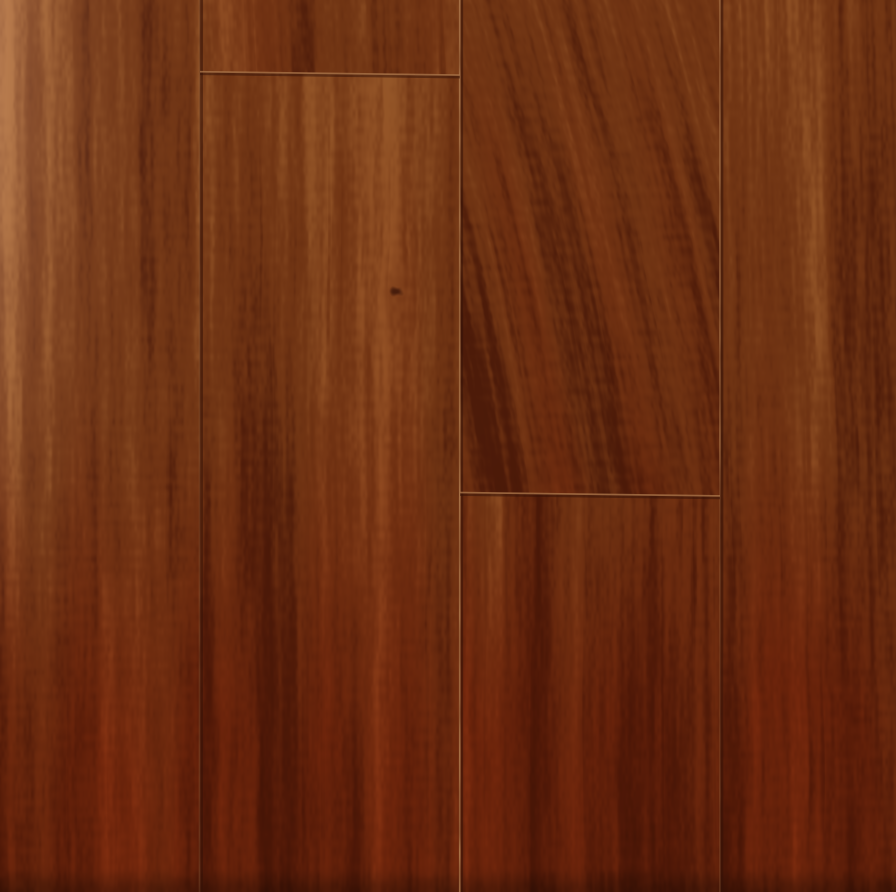
Give the GLSL for this texture, as a WebGL 2 fragment shader.

```glsl
#version 300 es
precision highp float;
// Polished reddish hardwood floor: four upright columns of boards with staggered ends.
// Stretched value noise makes the grain; thin lit seams, a knot and a soft
// sheen falling from upper left to a deep red foot finish the surface.
#define PLANK_WIDTH 0.2904
#define FIRST_SEAM 0.2227
#define BOARD_LENGTH 1.5
#define FIRST_JOINT 1.384
#define JOINT_STEP 0.468
#define SEAM_WIDTH 0.0019
#define GRAIN_CONTRAST 1.0
#define SLANT 0.17
#define KNOT vec2(0.443, 0.673)

uniform vec2 u_resolution;
out vec4 outColor;

const vec3 DARK_WOOD = vec3(0.30, 0.105, 0.035);
const vec3 MID_WOOD = vec3(0.44, 0.205, 0.075);
const vec3 LIGHT_WOOD = vec3(0.58, 0.335, 0.155);
const vec3 RED_WOOD = vec3(0.41, 0.115, 0.03);
const vec3 SEAM_LIGHT = vec3(0.66, 0.45, 0.28);
const vec3 SEAM_DARK = vec3(0.20, 0.065, 0.025);

float hash(vec2 p) {
    return fract(sin(dot(p, vec2(127.1, 311.7))) * 43758.5453);
}

float noise(vec2 p) {
    vec2 i = floor(p), f = fract(p);
    f = f * f * (3.0 - 2.0 * f);
    return mix(mix(hash(i), hash(i + vec2(1, 0)), f.x),
               mix(hash(i + vec2(0, 1)), hash(i + vec2(1, 1)), f.x), f.y);
}

// Noise centred on zero
float wave(vec2 p) { return noise(p) - 0.5; }

// Coverage of a line at distance d, smoothed over one pixel
float line(float d, float width, float px) {
    return clamp((0.5 * width - abs(d)) / px + 0.5, 0.0, 1.0);
}

// Wood tone around zero: broad bands, streaks, fibres, pores and cross ripple
float grain(vec2 p, float seed) {
    vec2 q = p + seed * vec2(7.3, 3.1);
    q.x += 0.012 * wave(q * vec2(5.0, 2.2)) + 0.003 * wave(q * vec2(20.0, 9.0));
    float tone = 0.42 * wave(q * vec2(15.0, 0.8));
    tone += 0.46 * wave(q * vec2(48.0, 1.3) + 11.0);
    tone += 0.34 * wave(q * vec2(115.0, 2.6) + 23.0);
    tone += 0.22 * wave(q * vec2(240.0, 14.0) + 37.0);
    tone += 0.13 * wave(q * vec2(330.0, 110.0) + 41.0);
    tone += 0.12 * wave(q * vec2(38.0, 150.0) + 53.0) * noise(q * vec2(9.0, 4.0));
    // Dark hairlines gathered in patches
    float hair = smoothstep(0.70, 0.92, noise(q * vec2(135.0, 3.5) + 67.0));
    return tone - 0.24 * hair * noise(q * vec2(12.0, 2.0) + 71.0);
}

void main() {
    vec2 uv = gl_FragCoord.xy / u_resolution;
    float px = 1.0 / min(u_resolution.x, u_resolution.y);

    // Column and board under this point; joints run slightly off level
    float across = (uv.x - FIRST_SEAM) / PLANK_WIDTH;
    float column = floor(across) + 1.0;
    float level = uv.y + 0.013 * (uv.x - 0.5);
    float along = (level - FIRST_JOINT + column * JOINT_STEP) / BOARD_LENGTH;
    float board = column + 4.0 * floor(along);
    float seamDist = (across - round(across)) * PLANK_WIDTH;
    float jointDist = (along - round(along)) * BOARD_LENGTH;
    float seamX = uv.x - seamDist;

    // One board has grain sweeping diagonally; fibres part around the knot
    float lean = SLANT * exp(-2.0 * (board - 2.0) * (board - 2.0));
    vec2 fromKnot = uv - KNOT;
    float knotPull = exp(-dot(fromKnot * vec2(55.0, 22.0), fromKnot * vec2(55.0, 22.0)));
    vec2 p = uv;
    p.x += lean * uv.y * (0.4 + 0.6 * uv.y) - 0.45 * fromKnot.x * knotPull;

    // Tone from grain, board variation and the fall of light
    float tone = 0.5 + GRAIN_CONTRAST * grain(p, board);
    tone += 0.14 * (hash(vec2(board, 5.0)) - 0.5) + 0.30 * (uv.y - 0.55);
    tone += 0.16 * smoothstep(0.25, 0.0, uv.x) + 0.07 * smoothstep(0.82, 0.95, uv.x);
    tone -= 0.20 * exp(-abs(uv.x - 0.825) * 38.0) * (1.0 - 0.5 * uv.y);
    vec3 color = mix(DARK_WOOD, MID_WOOD, smoothstep(0.0, 0.5, tone));
    color = mix(color, LIGHT_WOOD, smoothstep(0.45, 1.05, tone));

    // Red heartwood in drifting patches, strongest at the foot
    float red = 0.85 * smoothstep(0.65, 0.0, uv.y);
    red += 0.55 * wave(p * vec2(22.0, 1.6) + board * 9.0);
    color = mix(color, RED_WOOD * (0.72 + 0.56 * tone), clamp(red, 0.0, 0.75));
    color *= 1.0 - 0.25 * smoothstep(0.03, 0.0, uv.y);

    // Knot
    float knot = length(fromKnot * vec2(1.0, 1.3)) + 0.004 * wave(uv * 160.0);
    color = mix(color, SEAM_DARK, 0.75 * smoothstep(0.009, 0.002, knot));

    // Pale sheen along the upper left edge
    float sheen = exp(-uv.x * 13.0) * smoothstep(0.15, 0.95, uv.y);
    color += sheen * vec3(0.15, 0.16, 0.16);

    // Seams: a shadowed groove with a lit edge that fades away from the centre
    float centred = smoothstep(0.30, 0.02, abs(seamX - 0.51));
    float lit = mix(0.25, 0.85, centred);
    lit += 0.35 * step(0.7, seamX) * smoothstep(0.42, 0.50, uv.y);
    lit *= 0.7 + 0.5 * noise(vec2(seamX * 50.0, uv.y * 45.0));
    float groove = line(seamDist - SEAM_WIDTH, 2.0 * SEAM_WIDTH, px);
    color = mix(color, SEAM_DARK, 0.55 * groove);
    color = mix(color, SEAM_LIGHT, min(lit, 1.0) * line(seamDist, SEAM_WIDTH, px));
    color = mix(color, SEAM_DARK, 0.5 * line(jointDist + SEAM_WIDTH, 2.0 * SEAM_WIDTH, px));
    color = mix(color, SEAM_LIGHT, 0.8 * line(jointDist, SEAM_WIDTH, px));

    outColor = vec4(clamp(color, 0.0, 1.0), 1.0);
}
```
